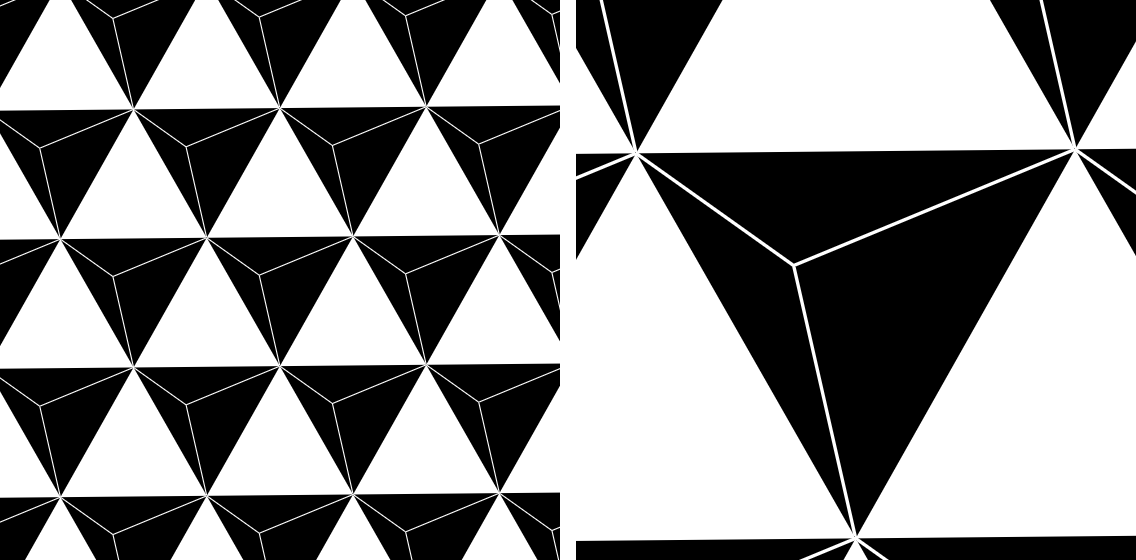
Left: the whole. Right: its middle third, enlarged.
Give the GLSL for this pattern, as a Shadertoy shader.

```glsl
// Black triangles on white in a slightly tilted triangular lattice, each split
// by three thin white spokes meeting at an off-centre hub. Points are folded
// into one lattice cell; edges and spokes are antialiased distances.

#define ORIGIN vec2(0.4997, 0.8070)      // one lattice vertex
#define STEP_ACROSS vec2(0.2613, 0.0024) // neighbour along a row
#define STEP_DOWN vec2(0.1307, -0.2292)  // neighbour in the row below
#define HUB vec2(0.212, 0.2937)          // spoke junction, in lattice steps
#define SPOKE_WIDTH 0.0020
#define INK vec3(0.0)
#define PAPER vec3(1.0)

float segmentDistance(vec2 p, vec2 a, vec2 b) {
    vec2 pa = p - a, ba = b - a;
    return length(pa - ba * clamp(dot(pa, ba) / dot(ba, ba), 0.0, 1.0));
}

// Distance to the nearest triangle side: positive in ink, negative in paper.
float triangleDistance(vec2 cell, mat2 lattice) {
    vec3 heights = abs(determinant(lattice)) / vec3(
        length(STEP_DOWN), length(STEP_ACROSS), length(STEP_ACROSS - STEP_DOWN));
    float diagonal = 1.0 - cell.x - cell.y;
    bool inked = diagonal > 0.0;
    vec3 sides = heights * vec3(inked ? cell : 1.0 - cell, abs(diagonal));
    float nearest = min(sides.x, min(sides.y, sides.z));
    return inked ? nearest : -nearest;
}

float spokeDistance(vec2 cell, mat2 lattice) {
    vec2 p = lattice * cell;
    vec2 hub = lattice * HUB;
    return min(segmentDistance(p, hub, vec2(0.0)),
           min(segmentDistance(p, hub, STEP_ACROSS),
               segmentDistance(p, hub, STEP_DOWN)));
}

void mainImage(out vec4 fragColor, in vec2 fragCoord) {
    float pixel = 1.0 / iResolution.y;
    vec2 uv = fragCoord * pixel;

    // Fold the plane into one lattice cell
    mat2 lattice = mat2(STEP_ACROSS, STEP_DOWN);
    vec2 cell = fract(inverse(lattice) * (uv - ORIGIN));

    // Triangle fill, then spokes cut out of it
    float fill = clamp(0.5 + triangleDistance(cell, lattice) / pixel, 0.0, 1.0);
    float spoke = clamp(0.5 + (0.5 * SPOKE_WIDTH - spokeDistance(cell, lattice)) / pixel, 0.0, 1.0);

    fragColor = vec4(mix(PAPER, INK, fill * (1.0 - spoke)), 1.0);
}
```
